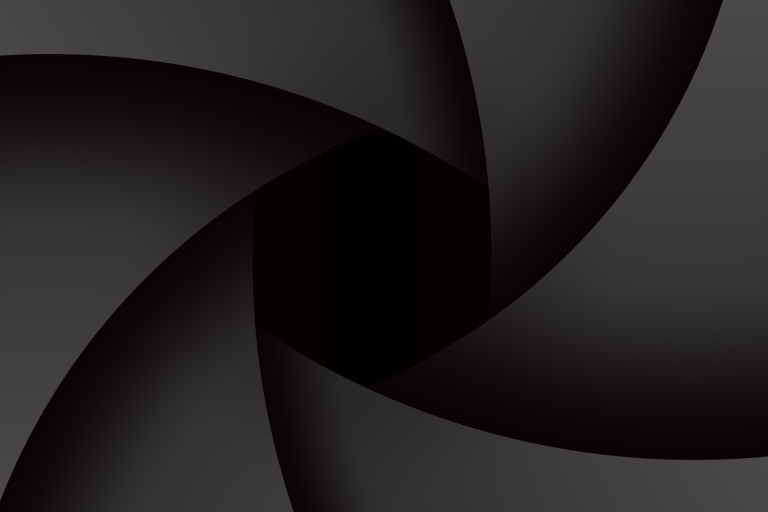
This background is drawn by a WebGL 1 fragment shader. Its source:

```glsl
precision highp float;
// Dark six-bladed camera iris: curved overlapping blades around a black opening.
uniform vec2 u_resolution;

// Depth inside the circular rim of one blade, positive towards its centre.
float rimDepth(vec2 p, float blade) {
  blade = mod(blade, 6.0);
  float kind = mod(blade, 3.0);
  float opposite = step(2.5, blade);
  float tight = step(1.5, kind);
  float radius = mix(1.527, 1.205 + 0.057 * opposite, tight);
  float angle = 4.2045 - 1.07 * kind - opposite * (3.1416 + 0.045 * tight);
  float reach = radius - mix(0.233, 0.225, tight);
  return radius - distance(p, reach * vec2(cos(angle), sin(angle)));
}

// Shadow by the overlapping rim, then a slow rise to lit metal.
vec3 bladeColor(float depth, float kind, float fromCentre) {
  float shadowWidth = kind < 0.5 ? 0.36 : (kind < 1.5 ? 0.17 : 0.27);
  float lit = smoothstep(-0.01, shadowWidth, depth);
  lit *= mix(0.8, 1.0, smoothstep(0.22, 0.5, fromCentre));
  vec3 shadow = vec3(0.035, 0.012, 0.012);
  vec3 metal = vec3(0.168, 0.16, 0.168) + 0.14 * max(depth, 0.0);
  return mix(shadow, metal, lit);
}

void main() {
  vec2 p = (gl_FragCoord.xy - 0.5 * u_resolution) / u_resolution.y;
  p -= vec2(-0.0234, -0.002);
  float soft = 0.75 / u_resolution.y;

  // Opening, blackest in a vertical band
  vec3 opening = vec3(0.032, 0.002, 0.002);
  opening *= mix(0.35, 1.0, smoothstep(0.07, 0.11, abs(p.x)));

  // Each blade lies outside its own rim and inside the next one
  vec3 color = vec3(0.0);
  float covered = 0.0;
  for (int i = 0; i < 6; i++) {
    float blade = float(i);
    float own = rimDepth(p, blade);
    float next = rimDepth(p, blade + 1.0);
    float mask = smoothstep(-soft, soft, -own) * smoothstep(-soft, soft, next);
    color += mask * bladeColor(next, mod(blade + 1.0, 3.0), length(p));
    covered += mask;
  }
  color += opening * max(1.0 - covered, 0.0);
  gl_FragColor = vec4(color, 1.0);
}
```
